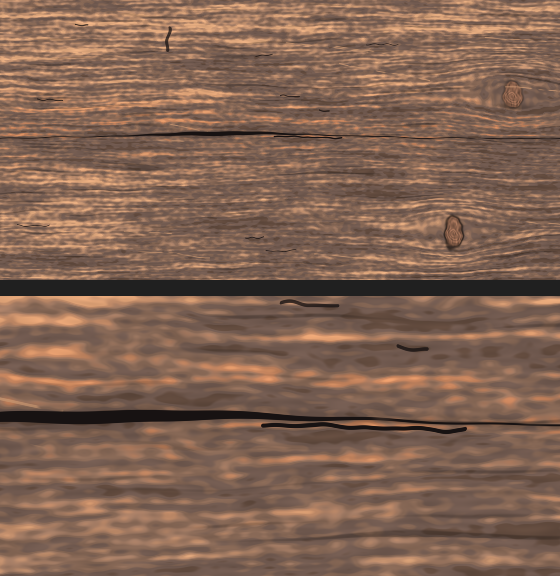
Top, the full canvas; bottom, a detail of the centre.
Give the GLSL for this texture, as a Shadertoy shader.

```glsl
// Weathered brown plank: worn paint over pale grain, with cracks, knots and scratches.
#define RING_COUNT 27.0
#define FIBRE_COUNT 105.0
#define WARP 0.022
#define EDGE_SOFTNESS 0.30
#define TONE_SHIFT 0.02
#define CRACK_WIDTH 0.0065
#define SCRATCHES 12
#define NICKS 9
#define CRACK_COLOR vec3(0.09, 0.07, 0.07)
#define SCRATCH_COLOR vec3(0.80, 0.60, 0.45)
#define KNOT_COLOR vec3(0.55, 0.38, 0.29)

// Paint to bare wood, dark to light, and the tone where each colour begins
const vec3 WOOD[6] = vec3[6](
    vec3(0.38, 0.29, 0.24), vec3(0.44, 0.35, 0.31), vec3(0.52, 0.40, 0.33),
    vec3(0.63, 0.48, 0.39), vec3(0.75, 0.56, 0.43), vec3(0.88, 0.66, 0.49));
const float STEPS[6] = float[6](-9.0, -1.34, -0.25, 0.47, 1.0, 1.64);

vec2 hash2(vec2 p) {
    vec3 q = fract(p.xyx * vec3(0.1031, 0.1030, 0.0973));
    q += dot(q, q.yzx + 33.33);
    return fract((q.xx + q.yz) * q.zy);
}

vec2 gradientAt(vec2 cell) {
    float angle = 6.2832 * hash2(cell + 57.0).x;
    return vec2(cos(angle), sin(angle));
}

// Gradient noise scaled to roughly unit deviation
float noise(vec2 p) {
    vec2 i = floor(p), f = p - i;
    vec2 u = f * f * f * (f * (f * 6.0 - 15.0) + 10.0);
    vec2 e = vec2(0.0, 1.0);
    float low = mix(dot(gradientAt(i), f), dot(gradientAt(i + e.yx), f - e.yx), u.x);
    float high = mix(dot(gradientAt(i + e), f - e), dot(gradientAt(i + 1.0), f - 1.0), u.x);
    return 4.4 * mix(low, high, u.y);
}

float segment(vec2 p, vec2 a, vec2 b) {
    vec2 d = b - a;
    return length(p - a - d * clamp(dot(p - a, d) / dot(d, d), 0.0, 1.0));
}

float stroke(float dist, float halfWidth, float px) {
    return 1.0 - smoothstep(halfWidth - 0.6 * px, halfWidth + 0.6 * px, dist);
}

// Grain lines bulge around a knot
float bulge(vec2 d) {
    vec2 q = d / vec2(0.17, 0.10);
    return -0.8 * d.y * exp(-dot(q, q));
}

vec3 woodRamp(float tone) {
    vec3 col = WOOD[0];
    for (int i = 1; i < 6; i++)
        col = mix(col, WOOD[i], smoothstep(STEPS[i] - EDGE_SOFTNESS, STEPS[i] + EDGE_SOFTNESS, tone));
    return col;
}

vec3 addKnot(vec3 col, vec2 d, vec2 radii, float rim) {
    float r = length(d / radii) + 0.07 * noise(d * 30.0);
    float rings = sin(r * 22.0 + noise(d * 45.0));
    vec3 core = KNOT_COLOR * (1.0 + 0.12 * rings + 0.09 * noise(d * vec2(150.0, 60.0)));
    col = mix(col, core, 0.85 * (1.0 - smoothstep(0.88, 1.05, r)));
    return col * (1.0 - rim * exp(-pow((r - 1.0) / 0.12, 2.0)));
}

void mainImage(out vec4 fragColor, in vec2 fragCoord) {
    float px = 1.0 / iResolution.y;
    vec2 p = fragCoord * px;
    vec2 upperKnot = p - vec2(1.83, 0.66), lowerKnot = p - vec2(1.62, 0.17);

    // Grain height, bent by slow waves and knots
    float v = p.y + bulge(upperKnot) + bulge(lowerKnot);
    v += WARP * 0.4 * noise(vec2(p.x * 1.3, p.y * 3.0)) + 0.0018 * noise(vec2(p.x * 8.0, v * 22.0));

    // Worn patches, annual rings, fibres and flaking
    float patches = noise(vec2(p.x * 1.6 + 4.0, v * 7.0));
    float phase = 6.2832 * (v * RING_COUNT + 0.5 * noise(vec2(p.x * 0.7, v * 9.0)));
    float rings = 1.4 * sin(phase + 0.7 * sin(phase));
    float streaks = noise(vec2(p.x * 1.8, v * 47.0 + 11.0));
    float fibres = noise(vec2(p.x * 5.0 + 3.0, v * FIBRE_COUNT));
    float flakes = noise(vec2(p.x * 42.0, v * 95.0 + 5.0));
    float blots = noise(p * vec2(11.0, 24.0) + 30.0);
    float wear = 0.55 * (smoothstep(0.5, 0.9, p.y) - 0.32) - 0.3 * (p.x - 1.0);
    float tone = TONE_SHIFT + wear + 0.30 * patches + 0.34 * rings + 0.46 * streaks
               + 0.42 * fibres + 0.36 * flakes + 0.22 * blots;
    vec3 col = woodRamp(tone);

    // Fine relief, and redder bare wood beside the long crack
    col *= 1.0 + 0.035 * noise(vec2(p.x * 20.0, v * 120.0));
    col *= 1.0 - 0.22 * smoothstep(1.2, 2.2, noise(vec2(p.x * 3.0, v * 85.0 + 40.0)));
    float redness = smoothstep(0.3, 1.3, tone) * exp(-pow((p.y - 0.53) / 0.11, 2.0));
    col *= mix(vec3(1.0), vec3(1.02, 0.90, 0.82), redness);

    col = addKnot(col, upperKnot, vec2(0.036, 0.048), 0.25);
    col = addKnot(col, lowerKnot, vec2(0.032, 0.057), 0.55);

    // Pale scratches, slanting gently down to the right
    for (int i = 0; i < SCRATCHES; i++) {
        vec2 h = hash2(vec2(float(i), 7.0)), k = hash2(vec2(float(i), 19.0));
        vec2 start = vec2(h.x * 1.9, h.y * 0.9);
        vec2 end = start + (0.08 + 0.28 * k.x) * vec2(1.0, -0.04 - 0.16 * k.y);
        float dist = segment(p + vec2(0.0, 0.002 * noise(p * 9.0)), start, end);
        float broken = smoothstep(-0.9, 0.4, noise(p * vec2(26.0, 40.0)));
        col = mix(col, SCRATCH_COLOR, 0.8 * broken * stroke(dist, 0.0018, px));
    }

    // Short dark nicks along the grain
    float jag = 0.003 * noise(vec2(p.x * 28.0, p.y * 6.0));
    for (int i = 0; i < NICKS; i++) {
        vec2 h = hash2(vec2(float(i), 43.0)), k = hash2(vec2(float(i), 71.0));
        vec2 start = vec2(h.x * 1.95, 0.04 + 0.93 * h.y);
        float dist = segment(p + vec2(0.0, jag), start, start + vec2(0.02 + 0.10 * k.x, 0.004 - 0.01 * k.y));
        col = mix(col, CRACK_COLOR, 0.8 * stroke(dist, 0.0012 + 0.001 * k.y, px));
    }

    // Long crack, widest left of centre, with a side split and a worm track
    float crackY = 0.505 + 0.019 * exp(-pow((p.x - 0.85) / 0.5, 2.0)) + 0.0018 * noise(vec2(p.x * 7.0, 2.0));
    float opening = CRACK_WIDTH * exp(-pow((p.x - 0.78) / 0.22, 2.0)) + 0.0011;
    float gap = stroke(abs(p.y - crackY), opening, px) * smoothstep(-2.0, -0.5, noise(vec2(p.x * 12.0, 8.0)) + 6.0 * opening / CRACK_WIDTH - 1.0);
    float split = stroke(segment(p + vec2(0.0, jag * 0.5), vec2(0.98, 0.514), vec2(1.22, 0.507)), 0.0025, px);
    vec2 bend = vec2(0.004 * sin(p.y * 90.0), 0.0);
    float worm = stroke(segment(p + bend, vec2(0.595, 0.82), vec2(0.605, 0.90)), 0.0055, px);
    col *= 1.0 - 0.25 * exp(-abs(p.y - crackY) / (0.003 + opening));
    col = mix(col, CRACK_COLOR, max(max(gap, split), 0.75 * worm));

    fragColor = vec4(clamp(col, 0.0, 1.0), 1.0);
}
```
